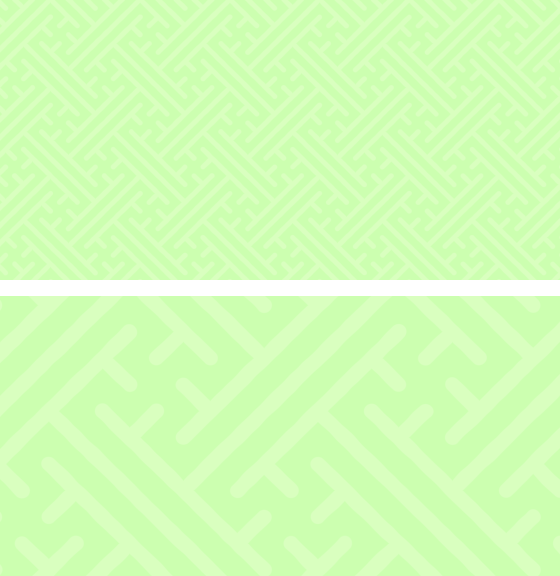
Top, the full canvas; bottom, a detail of the centre.
This pattern is drawn by a Shadertoy shader. Its source:

```glsl
float hash(vec2 cell) {
    vec3 h = fract(vec3(cell.xyx) * 0.1031);
    h += dot(h, h.yzx + 33.33);
    return fract((h.x + h.y) * h.z);
}

float valueNoise(vec2 p) {
    vec2 cell = floor(p), f = fract(p);
    f = f * f * (3.0 - 2.0 * f);
    return mix(mix(hash(cell), hash(cell + vec2(1, 0)), f.x),
               mix(hash(cell + vec2(0, 1)), hash(cell + vec2(1, 1)), f.x), f.y);
}

float segment(vec2 p, vec2 a, vec2 b) {
    vec2 along = b - a;
    return length(p - a - along * clamp(dot(p - a, along) / dot(along, along), 0.0, 1.0));
}

// Three parallel bars with four short spurs, folded into one quadrant
float barGroup(vec2 p) {
    p = abs(p);
    float spine = segment(p, vec2(0), vec2(4, 0));
    float rail = segment(p, vec2(0, 1), vec2(3, 1));
    float spur = segment(p, vec2(2, 1), vec2(2, 2));
    return min(spine, min(rail, spur));
}

// Diagonal axes inside one repeat, five grid steps per half diagonal
vec2 diagonalGrid(vec2 p) {
    p = fract(p + 0.5) - 0.5;
    return 5.0 * vec2(p.x - p.y, p.x + p.y);
}

void mainImage(out vec4 fragColor, in vec2 fragCoord) {
    vec2 uv = fragCoord / iResolution.y;
    vec2 repeatPos = (uv - vec2(0.853, 0.4036)) / vec2(0.3203, 0.315);

    // Falling groups, then rising groups offset by half a repeat
    float falling = barGroup(diagonalGrid(repeatPos));
    float rising = barGroup(diagonalGrid(repeatPos + 0.5).yx);
    float edge = min(falling, rising) - 0.197;

    // Slight unevenness of the line edges
    edge += 0.03 * (valueNoise(uv * 70.0) - 0.5);

    float pixel = 22.3 / iResolution.y;
    float line = 1.0 - smoothstep(-0.8 * pixel, 0.8 * pixel, edge);
    fragColor = vec4(mix(vec3(0.80, 1.0, 0.69), vec3(0.85, 1.0, 0.75), line), 1.0);
}
```
